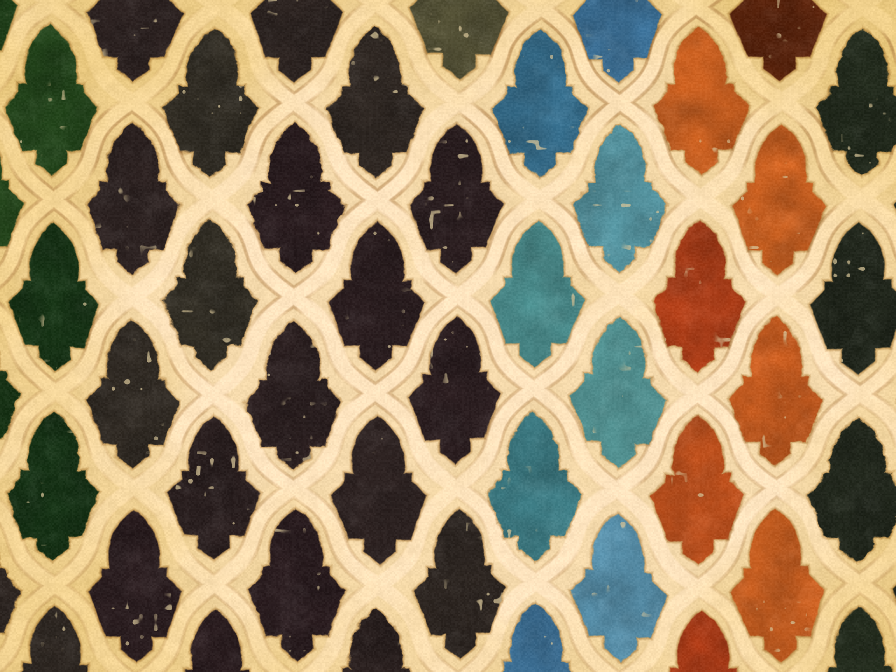
Give the GLSL for this pattern, as a Shadertoy shader.

```glsl
const vec2 ORIGIN = vec2(0.079, 0.849);      // centre of the first tile
const vec2 HALF_CELL = vec2(0.1201, 0.1441); // half the lattice period
const float TILE_SIZE = 0.1146;              // half the height of a tile
const float PI = 3.14159265;

float hash(vec2 p) {
    return fract(sin(dot(p, vec2(127.1, 311.7))) * 43758.5453);
}

float noise(vec2 p) {
    vec2 i = floor(p), f = fract(p);
    f = f * f * (3.0 - 2.0 * f);
    return mix(mix(hash(i), hash(i + vec2(1, 0)), f.x),
               mix(hash(i + vec2(0, 1)), hash(i + vec2(1, 1)), f.x), f.y);
}

float fbm(vec2 p) {
    float sum = 0.0, gain = 0.5;
    for (int i = 0; i < 4; i++) {
        sum += gain * noise(p);
        p = p * 2.03 + 17.3;
        gain *= 0.5;
    }
    return sum;
}

// Pointed dome over a horned body and a small pointed foot
float tileDistance(vec2 p) {
    p.x = abs(p.x);
    float dome = max(length(p - vec2(-0.407, 0.35)) - 0.767, -p.y);
    float shoulder = max(p.x - 0.45, abs(p.y) - 0.24);
    float horns = max(max((p.x + p.y - 0.57) * 0.707, dot(p, vec2(0.934, -0.358)) - 0.623),
                      max(p.y - 0.2, -p.y - 0.67));
    float foot = max(max(p.x - 0.23, p.y + 0.5), dot(p, vec2(0.616, -0.788)) - 0.788);
    return min(min(dome, shoulder), min(horns, foot));
}

// Signed distance to the ogee ribbon inside one folded half cell
float ribbonDistance(vec2 f) {
    float value = f.x + f.y - 1.0 + 0.1 * sin(2.0 * PI * f.y);
    vec2 slope = vec2(1.0, 1.0 + 0.2 * PI * cos(2.0 * PI * f.y));
    return value / length(slope * TILE_SIZE / HALF_CELL);
}

// Glaze runs in vertical stripes: green, black, blue, rust, black
vec3 glazeColor(vec2 id, float variation) {
    vec3 color = mix(vec3(0.16, 0.11, 0.12), vec3(0.19, 0.18, 0.14), variation * variation);
    if (id.x < 0.5 && id.y > -4.5) {
        color = mix(vec3(0.08, 0.18, 0.08), vec3(0.17, 0.31, 0.12), variation);
    } else if (id.x > 5.5 && id.x < 7.5) {
        float rim = smoothstep(0.5, 3.5, abs(id.y + 2.6));
        color = mix(vec3(0.27, 0.51, 0.51), vec3(0.24, 0.43, 0.57), rim);
        color += 0.15 * (variation - 0.4);
    } else if (id.x > 7.5 && id.x < 9.5) {
        color = mix(vec3(0.63, 0.22, 0.09), vec3(0.76, 0.38, 0.13), variation);
        color *= id.y > 0.5 ? 0.5 : 1.0;
    } else if (id.x > 9.5) {
        color = mix(color, vec3(0.11, 0.16, 0.10), 0.7);
    } else if (id.x > 4.5 && id.y > 0.5) {
        color = vec3(0.31, 0.30, 0.20);
    }
    return color;
}

vec3 plasterColor(vec2 p, float ribbon, float pixel) {
    float edgeGlow = smoothstep(0.32, 0.75, length((p - vec2(0.75, 0.46)) * vec2(0.85, 1.1)));
    float stain = clamp(edgeGlow * 0.75 + 0.6 * (fbm(p * 9.0) - 0.45), 0.0, 1.0);
    vec3 color = mix(vec3(0.985, 0.885, 0.74), vec3(0.92, 0.79, 0.49), stain);

    // Raised strip with worn grooves on both sides
    float side = abs(ribbon) - 0.105;
    color *= mix(vec3(1.015), vec3(0.975, 0.965, 0.91), smoothstep(-0.02, 0.02, side));
    float groove = 1.0 - smoothstep(0.006, 0.022 + pixel, abs(side));
    float wear = smoothstep(0.3, 0.65, fbm(p * 14.0 + 5.0)) * mix(0.3, 0.8, p.y);
    color = mix(color, vec3(0.68, 0.49, 0.27), groove * wear * 0.75);
    return color + 0.06 * (fbm(p * 60.0) - 0.47);
}

void mainImage(out vec4 fragColor, in vec2 fragCoord) {
    vec2 p = fragCoord / iResolution.y;
    float pixel = 1.0 / (iResolution.y * TILE_SIZE);
    vec2 warp = vec2(noise(p * 5.0), noise(p * 5.0 + 31.0)) - 0.5;

    // Fold every half cell so that one ribbon separates two tiles
    vec2 q = (p + 0.012 * warp - ORIGIN) / HALF_CELL;
    vec2 cell = floor(q), f = fract(q);
    bool odd = mod(cell.x + cell.y, 2.0) > 0.5;
    if (odd) f.x = 1.0 - f.x;
    float ribbon = ribbonDistance(f);
    float far = step(0.0, ribbon);
    vec2 id = cell + vec2(odd ? 1.0 - far : far, far);

    // Hand-cut tile with a ragged edge
    float variation = hash(id + 3.7);
    vec2 offset = 0.06 * (vec2(hash(id + 11.0), hash(id + 23.0)) - 0.5);
    vec2 local = (q - id) * HALF_CELL / TILE_SIZE + offset;
    float ragged = mix(0.025, 0.085, hash(id + 41.0));
    float d = tileDistance(local) + 0.025 + ragged * (fbm(p * 95.0) - 0.47);

    // Glaze with mottling, a soft sheen and chipped spots
    vec3 glaze = glazeColor(id, variation);
    glaze *= 0.82 + 0.38 * fbm(p * 24.0 + id);
    glaze += 0.035 * smoothstep(0.45, 0.75, fbm(p * 40.0));
    float chips = smoothstep(0.84, 0.92, noise(p * 95.0 + 7.0)) * smoothstep(0.55, 0.75, noise(p * 23.0));
    glaze = mix(glaze, vec3(0.83, 0.76, 0.59), chips * 0.75);

    // Plaster with a thin shadow around each tile
    vec3 color = plasterColor(p, ribbon, pixel);
    color *= mix(vec3(0.82, 0.74, 0.60), vec3(1.0), smoothstep(0.0, 0.045, d));
    color = mix(glaze, color, smoothstep(-pixel, pixel, d));

    // Fine grain
    color += 0.045 * (hash(floor(p * 384.0)) - 0.5);
    fragColor = vec4(clamp(color, 0.0, 1.0), 1.0);
}
```
